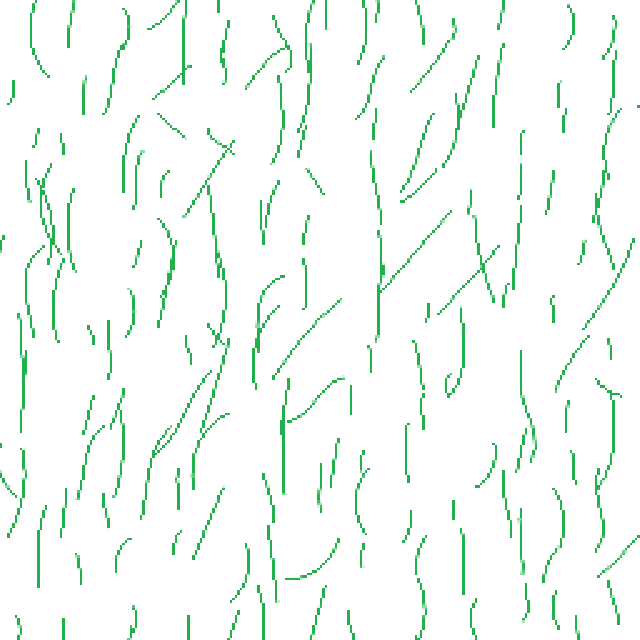
This pattern is drawn by a Shadertoy shader. Its source:

```glsl
// Three random values from 0 to 1 for a cell and a seed
vec3 hash3(vec3 p) {
    p = fract(p * vec3(0.1031, 0.1030, 0.0973));
    p += dot(p, p.yxz + 33.33);
    return fract((p.xxy + p.yxx) * p.zyx);
}

// Ink of a line one grid step wide, thinned on diagonals to keep clean steps
float segmentInk(vec2 p, vec2 a, vec2 b, float grid) {
    vec2 ab = b - a;
    float along = clamp(dot(p - a, ab) / dot(ab, ab), 0.0, 1.0);
    float dist = length(p - a - ab * along) * grid;
    vec2 dir = abs(normalize(ab));
    float halfWidth = 0.5 * max(dir.x, dir.y);
    return 1.0 - smoothstep(halfWidth - 0.06, halfWidth + 0.06, dist);
}

// One blade: a short curve marched along a changing heading
float bladeInk(vec2 p, vec2 cell, vec2 cells, float grid) {
    vec3 place = hash3(vec3(cell + 40.0, 3.0));
    vec3 shape = hash3(vec3(cell + 40.0, 17.0));
    vec3 curve = hash3(vec3(cell + 40.0, 29.0)) * 2.0 - 1.0;

    vec2 centre = (cell + 0.5 + (place.xy - 0.5) * 0.75) / cells;
    if (length(p - centre) > 0.13) return 0.0;

    // Mostly upright with a slight lean to the right, a few strongly tilted
    float wild = step(0.86, place.z);
    float heading = 0.08 + (shape.x + shape.y - 1.0) * 0.38
                  + wild * (shape.z > 0.3 ? 0.6 : -0.7);
    float size = 0.03 + 0.125 * pow(shape.z, 1.3) + 0.015 * wild;
    float bend = 0.15 * curve.x + 0.55 * curve.x * curve.x * curve.x;
    float sway = 0.2 * curve.y + 0.9 * pow(curve.y, 5.0);

    const int STEPS = 7;
    vec2 a = centre - 0.5 * size * vec2(sin(heading), cos(heading));
    float ink = 0.0;
    for (int i = 0; i < STEPS; i++) {
        float s = (float(i) + 0.5) / float(STEPS) * 2.0 - 1.0;
        float turn = heading + bend * s + sway * (s * s - 0.33);
        vec2 b = a + size / float(STEPS) * vec2(sin(turn), cos(turn));
        ink = max(ink, segmentInk(p, a, b, grid));
        a = b;
    }
    return ink;
}

void mainImage(out vec4 fragColor, in vec2 fragCoord) {
    vec2 uv = fragCoord / iResolution.xy;

    // Coarse grid gives the lines their stepped edges
    float grid = 256.0;
    vec2 p = (floor(uv * grid) + 0.5) / grid;

    // Blades scattered over jittered cells
    vec2 cells = vec2(13.0, 12.0);
    vec2 home = floor(p * cells);
    float ink = 0.0;
    for (int y = -2; y <= 2; y++)
        for (int x = -2; x <= 2; x++)
            ink = max(ink, bladeInk(p, home + vec2(x, y), cells, grid));

    vec3 paper = vec3(1.0);
    vec3 green = vec3(0.13, 0.69, 0.30);
    fragColor = vec4(mix(paper, green, ink), 1.0);
}
```
